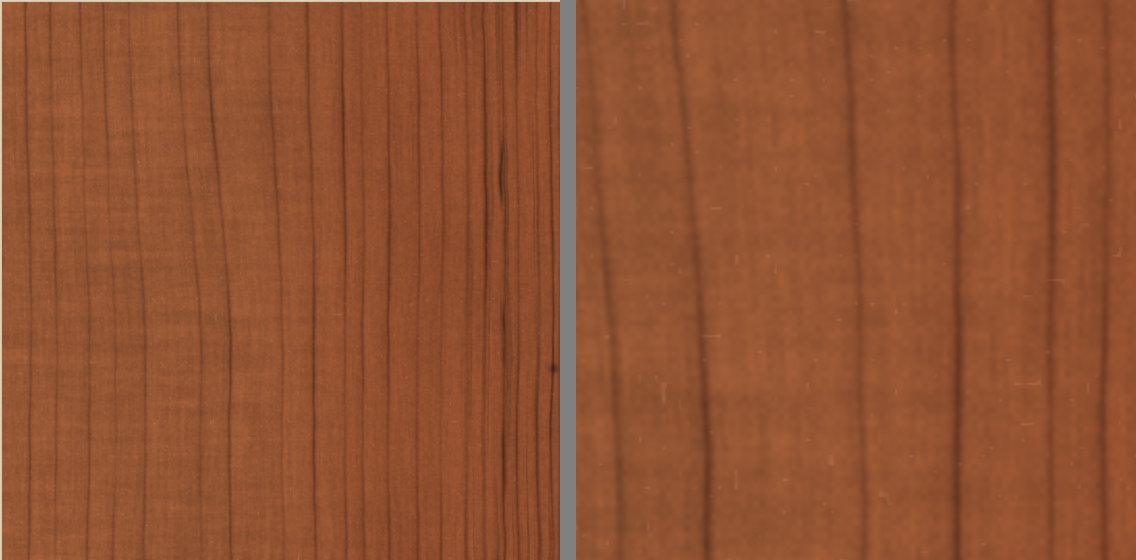
Left, the full canvas; right, a detail of the centre.
A Shadertoy shader for this texture:

```glsl
// Reddish cherry veneer: bent growth rings drawn as dark lines with a soft
// shade on their left, over stretched value noise for fibre, cross figure
// and speckle, with a few dark streaks and a thin cream edge.

float hash(vec2 p) {
    uvec2 q = uvec2(ivec2(p) + 4096) * uvec2(1597u, 3571u);
    uint h = (q.x ^ (q.y << 7)) * 747796405u + 2891336u;
    h = ((h >> 15) ^ h) * 277803737u;
    return float(((h >> 16) ^ h) & 65535u) / 65535.0;
}

float noise(vec2 p) {
    vec2 i = floor(p), f = p - i;
    f = f * f * (3.0 - 2.0 * f);
    return mix(mix(hash(i), hash(i + vec2(1, 0)), f.x),
               mix(hash(i + vec2(0, 1)), hash(i + vec2(1, 1)), f.x), f.y);
}

// Noise centred on zero
float grain(vec2 p) { return noise(p) - 0.5; }

float sq(float x) { return x * x; }

// Ring count from the left: wide rings in the middle, tight ones at the right
float ringCount(float x) {
    return 20.0 * x - 2.2 * smoothstep(0.15, 0.6, x) + 3.0 * pow(max(x, 0.0), 8.0);
}

// Darkness of the ring lines
float rings(vec2 p) {
    float u = ringCount(p.x);
    float density = (ringCount(p.x + 0.002) - u) / 0.002;
    float dark = 0.0;
    for (int k = -1; k <= 1; k++) {
        float id = floor(u + 0.5) + float(k);
        float d = u - id - 0.35 * (hash(vec2(id, 7.0)) - 0.5);
        float along = 0.45 + 0.8 * noise(vec2(id * 5.3, p.y * 5.0));
        float strength = (0.5 + 0.6 * hash(vec2(id, 19.0))) * along;
        float core = exp(-sq(d / density / 0.0029));
        float shade = exp(d < 0.0 ? d / 0.22 : -d / 0.07);
        dark += strength * (0.19 * core + 0.09 * shade);
    }
    return dark;
}

// Short dark streaks in the tight grain, and a small knot at the right edge
float streaks(vec2 p) {
    float dark = 0.0;
    for (int k = 0; k < 3; k++) {
        float i = float(k);
        vec2 c = vec2(0.895 + 0.003 * i, 0.70 - 0.33 * i + 0.035 * i * i);
        vec2 d = p - c - vec2(0.003 * grain(vec2(i * 9.0, p.y * 22.0)), 0.0);
        float fleck = 0.5 + 0.8 * noise(vec2(p.x * 300.0, p.y * 28.0));
        dark += (0.42 - 0.11 * i) * fleck * exp(-sq(d.x / 0.0042) - sq(sq(d.y / 0.058)));
    }
    vec2 knot = (p - vec2(0.989, 0.342)) / vec2(0.009, 0.008);
    return dark + 0.38 * exp(-dot(knot, knot));
}

void mainImage(out vec4 fragColor, in vec2 fragCoord) {
    vec2 uv = fragCoord / iResolution.xy;

    // Rings lean left towards the top, most of all left of the centre
    vec2 p = uv;
    p.x += 0.043 * exp(-sq((uv.x - 0.33) / 0.2)) * smoothstep(0.35, 1.05, uv.y);
    p.x += 0.009 * grain(vec2(uv.x * 5.0, uv.y * 5.0)) + 0.002 * grain(uv * vec2(20, 28));

    // Base colour, lighter and browner at the left
    float left = 1.0 - smoothstep(0.35, 0.75, uv.x);
    vec3 wood = mix(vec3(0.573, 0.309, 0.182), vec3(0.598, 0.345, 0.207), left);

    // Broad mottling, horizontal figure, vertical fibre and fine speckle
    float tone = 0.07 * grain(uv * vec2(7, 4));
    tone += mix(0.02, 0.07, left) * grain(uv * vec2(9, 75));
    tone += mix(0.01, 0.05, left) * grain(uv * vec2(24, 190) + 40.0);
    tone += 0.05 * grain(p * vec2(95, 5)) + 0.07 * grain(p * vec2(270, 22));
    tone += 0.07 * grain(uv * 270.0) + 0.04 * grain(uv * 130.0 + 70.0);

    // Thin extra veins among the tight rings
    float veins = smoothstep(0.58, 0.9, noise(p * vec2(190, 3) + 11.0));
    tone -= 0.13 * veins * smoothstep(0.75, 0.9, uv.x);
    wood *= 1.0 + tone;

    // Sparse pale pores
    wood += 0.055 * smoothstep(0.9, 1.0, noise(uv * 210.0 + 31.0));

    wood *= 1.0 - rings(p) * vec3(0.92, 1.05, 1.0);
    wood *= 1.0 - streaks(uv) * vec3(1.0, 0.95, 0.85);

    // Cool shadow at the lower right, cream rim at the left and top
    float shadow = smoothstep(0.993, 1.0, uv.x) * (1.0 - smoothstep(0.3, 0.7, uv.y));
    wood = mix(wood, vec3(0.36, 0.23, 0.20), 0.6 * shadow);
    float rim = 1.0 - smoothstep(0.0022, 0.0048, min(uv.x, 1.0 - uv.y));
    fragColor = vec4(mix(wood, vec3(0.87, 0.81, 0.71), rim), 1.0);
}
```
